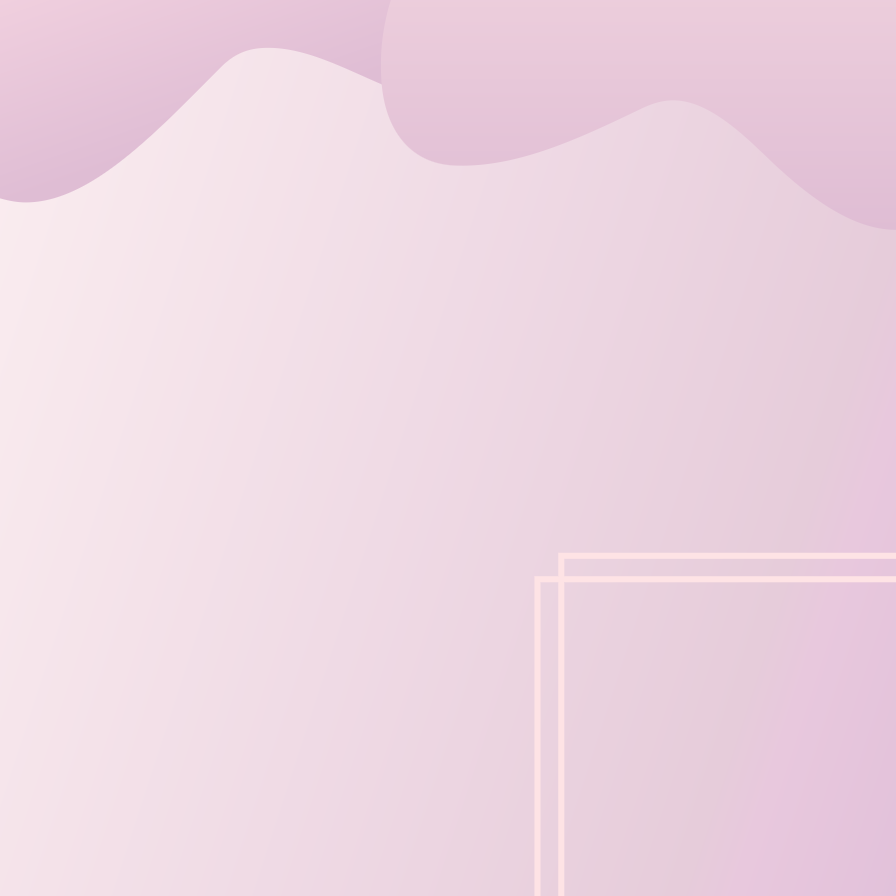
Give the GLSL for this background, as a WebGL 1 fragment shader.

```glsl
precision highp float;

// Soft pink backdrop: a slanted gradient, two wavy curtains along the top
// and two offset line frames at the lower right. Curtain hems are cubic
// Hermite curves; every edge is smoothed from an approximate distance.

uniform vec2 u_resolution;

const float SIZE = 768.0; // design units across the canvas, y pointing down

// Blends a to b as t runs from lo to hi.
vec3 ramp(vec3 a, vec3 b, float lo, float hi, float t) {
  return mix(a, b, clamp((t - lo) / (hi - lo), 0.0, 1.0));
}

// Coverage of a shape whose signed distance is negative inside.
float coverage(float dist, float pixel) {
  return clamp(0.5 - dist / pixel, 0.0, 1.0);
}

// Cubic through knots a and b, each given as (x, y, slope).
float hermite(vec3 a, vec3 b, float x) {
  float w = b.x - a.x;
  float t = clamp((x - a.x) / w, 0.0, 1.0);
  float s = 1.0 - t;
  return a.y * s * s * (1.0 + 2.0 * t) + b.y * t * t * (3.0 - 2.0 * t)
       + w * t * s * (a.z * s - b.z * t);
}

float leftHem(float x) {
  vec3 dip = vec3(22.0, 173.5, 0.0);
  vec3 rise = vec3(190.0, 57.0, -1.0);
  vec3 crest = vec3(230.0, 41.0, 0.0);
  if (x < dip.x) return hermite(vec3(0.0, 170.0, 0.28), dip, x);
  if (x < rise.x) return hermite(dip, rise, x);
  if (x < crest.x) return hermite(rise, crest, x);
  return hermite(crest, vec3(330.0, 73.5, 0.42), x);
}

float rightHem(float x) {
  vec3 rise = vec3(550.0, 93.0, -0.48);
  vec3 crest = vec3(577.0, 86.0, 0.0);
  vec3 fall = vec3(655.0, 132.5, 0.97);
  if (x < rise.x) return hermite(vec3(396.0, 142.0, 0.0), rise, x);
  if (x < crest.x) return hermite(rise, crest, x);
  if (x < fall.x) return hermite(crest, fall, x);
  return hermite(fall, vec3(768.0, 197.0, 0.0), x);
}

// Distance below a hem, corrected for its slope.
float hemDistance(float y, float hem, float nextHem) {
  float slope = nextHem - hem;
  return (y - hem) / sqrt(1.0 + slope * slope);
}

// Right curtain: bowed side, superelliptic corner, then the wavy hem.
float rightCurtain(vec2 p) {
  vec2 center = vec2(396.0, 55.0);
  vec2 radii = vec2(69.5, 87.0);
  if (p.x > center.x) return hemDistance(p.y, rightHem(p.x), rightHem(p.x + 1.0));
  if (p.y < center.y) {
    float bow = 1.0 - p.y / center.y;
    return center.x - radii.x + 8.5 * bow * bow - p.x;
  }
  const float power = 2.35;
  vec2 q = pow(max(abs(p - center) / radii, 0.0001), vec2(power));
  return (pow(q.x + q.y, 1.0 / power) - 1.0) * radii.x;
}

// Outline of a box that runs off the right and lower sides.
float frameLine(vec2 p, vec2 corner, float halfWidth) {
  vec2 d = corner - p;
  return abs(max(d.x, d.y)) - halfWidth;
}

vec3 backdrop(vec2 uv) {
  vec3 cream = vec3(0.980, 0.925, 0.937);
  vec3 blush = vec3(0.935, 0.850, 0.894);
  vec3 mauve = vec3(0.902, 0.800, 0.855);
  vec3 pink = vec3(0.910, 0.784, 0.867);
  vec3 orchid = vec3(0.886, 0.757, 0.855);
  float t = dot(uv, vec2(0.95, 0.31));
  vec3 color = ramp(cream, blush, 0.06, 0.63, t);
  color = ramp(color, mauve, 0.63, 1.03, t);
  color = ramp(color, pink, 1.03, 1.09, t);
  return ramp(color, orchid, 1.09, 1.26, t);
}

void main() {
  vec2 uv = gl_FragCoord.xy / u_resolution;
  uv.y = 1.0 - uv.y;
  vec2 p = uv * SIZE;
  float pixel = SIZE / min(u_resolution.x, u_resolution.y);
  vec3 color = backdrop(uv);

  // Curtains, the right one in front
  vec3 rose = vec3(0.941, 0.812, 0.871);
  vec3 paleRose = vec3(0.925, 0.804, 0.861);
  vec3 lilac = vec3(0.875, 0.741, 0.832);
  vec3 leftColor = ramp(rose, lilac, 0.0, 175.0, p.y + 0.35 * p.x);
  float leftDist = hemDistance(p.y, leftHem(p.x), leftHem(p.x + 1.0));
  float leftMask = coverage(leftDist, pixel) * step(p.x, 360.0);
  color = mix(color, leftColor, leftMask);
  vec3 rightColor = ramp(paleRose, lilac, 0.0, 197.0, p.y);
  color = mix(color, rightColor, coverage(rightCurtain(p), pixel));

  // Frames
  vec3 shell = vec3(0.996, 0.890, 0.898);
  float frames = min(frameLine(p, vec2(460.7, 496.5), 2.6),
                     frameLine(p, vec2(481.1, 476.4), 2.6));
  color = mix(color, shell, coverage(frames, pixel));

  gl_FragColor = vec4(color, 1.0);
}
```
